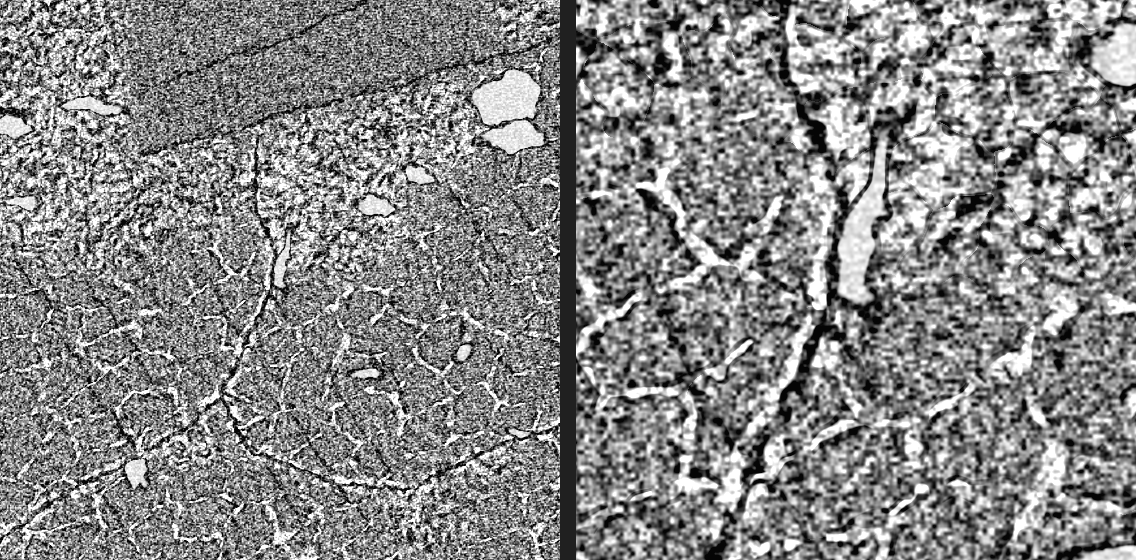
Left: the whole. Right: its middle third, enlarged.
This texture is drawn by a Shadertoy shader. Its source:

```glsl
// Grey micrograph of muscle tissue: grainy fibrils, broken pale seams, dark membranes and vacuoles.

const float FIBRIL_TONE = 0.515, FIBRE_TONE = 0.49, ORGANELLE_TONE = 0.53;
const float PALE = 1.0, LUMEN = 0.90, INK = 0.02;

// Each region is centre.xy, radius.xy
const vec4 ORGANELLES[9] = vec4[9](
    vec4(0.08, 0.87, 0.19, 0.26), vec4(0.15, 0.65, 0.20, 0.14), vec4(0.34, 0.68, 0.14, 0.10),
    vec4(0.59, 0.65, 0.15, 0.16), vec4(0.76, 0.77, 0.13, 0.09), vec4(0.76, 0.08, 0.09, 0.07),
    vec4(0.35, 0.20, 0.07, 0.05), vec4(0.94, 0.97, 0.08, 0.05), vec4(0.86, 0.17, 0.10, 0.03));

const vec4 VACUOLES[12] = vec4[12](
    vec4(0.90, 0.825, 0.060, 0.038), vec4(0.91, 0.757, 0.056, 0.026), vec4(0.25, 0.158, 0.030, 0.027),
    vec4(0.17, 0.81, 0.050, 0.014), vec4(0.04, 0.645, 0.030, 0.014), vec4(0.02, 0.765, 0.034, 0.022),
    vec4(0.74, 0.69, 0.030, 0.015), vec4(0.51, 0.53, 0.010, 0.045), vec4(0.67, 0.64, 0.030, 0.012),
    vec4(0.665, 0.343, 0.026, 0.010), vec4(0.83, 0.37, 0.020, 0.009), vec4(0.92, 0.215, 0.022, 0.009));

// Membrane paths
const vec2 SPINE[6] = vec2[6](vec2(0.46, 0.77), vec2(0.455, 0.635), vec2(0.495, 0.545),
    vec2(0.49, 0.48), vec2(0.44, 0.39), vec2(0.39, 0.285));
const vec2 RIGHT_BRANCH[6] = vec2[6](vec2(0.39, 0.285), vec2(0.455, 0.195), vec2(0.60, 0.14),
    vec2(0.74, 0.13), vec2(0.86, 0.19), vec2(1.02, 0.24));
const vec2 LEFT_BRANCH[6] = vec2[6](vec2(0.39, 0.285), vec2(0.33, 0.235), vec2(0.26, 0.19),
    vec2(0.17, 0.14), vec2(0.08, 0.10), vec2(-0.02, 0.02));

vec2 hash2(vec2 c) {
    c = vec2(dot(c, vec2(127.1, 311.7)), dot(c, vec2(269.5, 183.3)));
    return fract(sin(c) * 43758.5);
}

vec2 noise2(vec2 p) {
    vec2 i = floor(p), f = fract(p);
    f = f * f * (3.0 - 2.0 * f);
    return mix(mix(hash2(i), hash2(i + vec2(1, 0)), f.x),
               mix(hash2(i + vec2(0, 1)), hash2(i + vec2(1, 1)), f.x), f.y);
}

// Cellular noise: x is the gap to the cell border, y a random value per cell
vec2 cells(vec2 p) {
    vec2 base = floor(p);
    float nearest = 9.0, second = 9.0, id = 0.0;
    for (int y = -1; y <= 1; y++)
    for (int x = -1; x <= 1; x++) {
        vec2 c = base + vec2(x, y), h = hash2(c);
        float d = length(c + 0.1 + 0.8 * h - p);
        if (d < nearest) { second = nearest; nearest = d; id = h.x; }
        else second = min(second, d);
    }
    return vec2(second - nearest, id);
}

float ellipseDist(vec2 p, vec4 e) {
    return (length((p - e.xy) / e.zw) - 1.0) * min(e.z, e.w);
}

float pathDist(vec2 p, vec2 path[6]) {
    float d = 9.0;
    for (int i = 0; i < 5; i++) {
        vec2 a = p - path[i], b = path[i + 1] - path[i];
        d = min(d, length(a - b * clamp(dot(a, b) / dot(b, b), 0.0, 1.0)));
    }
    return d;
}

float stroke(float d, float width) {
    return 1.0 - smoothstep(width * 0.4, width, abs(d));
}

vec2 turn(vec2 p, float angle) {
    float c = cos(angle), s = sin(angle);
    return vec2(c * p.x + s * p.y, c * p.y - s * p.x);
}

void mainImage(out vec4 fragColor, in vec2 fragCoord) {
    vec2 p = fragCoord / iResolution.xy;
    vec2 rough = noise2(p * 100.0) - 0.5;
    vec2 w = p + 0.016 * (noise2(p * 14.0) - 0.5) + 0.008 * rough;
    vec2 speck = noise2(p * 115.0 + 31.0);
    float grain = noise2(p * 300.0).x + noise2(p * 430.0 + 7.0).y - 1.0;

    // Region masks
    float lowerEdge = w.y - 0.73 - 0.28 * (w.x - 0.28);
    float upperEdge = w.y - 0.83 - 0.42 * (w.x - 0.25);
    float corner = 1.0 - smoothstep(-0.01, 0.01, ellipseDist(w, ORGANELLES[7]));
    float fibre = smoothstep(-0.004, 0.004, lowerEdge) * smoothstep(0.20, 0.26, w.x) * (1.0 - corner);
    float regionDist = 9.0, lumen = 9.0;
    for (int i = 0; i < 9; i++) regionDist = min(regionDist, ellipseDist(w, ORGANELLES[i]));
    vec2 ragged = w + 0.028 * (noise2(p * 32.0) - 0.5);
    for (int i = 0; i < 12; i++) lumen = min(lumen, ellipseDist(ragged, VACUOLES[i]));
    float organelle = (1.0 - smoothstep(-0.03, 0.02, regionDist)) * (1.0 - fibre);
    float muscle = (1.0 - organelle) * (1.0 - fibre);

    // Fibrils with oblique dark bands and beaded pale seams
    vec2 fibril = cells(turn(w, 0.5) * vec2(9.5, 15.0));
    float tone = mix(FIBRIL_TONE, FIBRE_TONE, fibre);
    float bandPhase = fract(dot(w, vec2(0.84, 0.54)) * 11.0 + 0.2 * fibril.y) - 0.5;
    float band = stroke(bandPhase, 0.045) * smoothstep(0.35, 0.6, noise2(p * 9.0).x);
    tone -= 0.28 * band * muscle;
    float seam = stroke(fibril.x, 0.095);
    float bead = smoothstep(0.38, 0.58, speck.x);
    tone -= 0.28 * stroke(fibril.x - 0.13, 0.07) * bead * muscle;
    tone = mix(tone, PALE, seam * bead * muscle);
    tone = mix(tone, INK, 0.5 * seam * smoothstep(0.5, 0.7, speck.y) * fibre);

    // Crowded organelles: patches of embossed folds, paler next to the vacuoles
    vec2 vesicle = cells(w * 26.0);
    vec2 foldPos = turn(w, 0.7 + 2.4 * (vesicle.y - 0.5)) * vec2(85.0, 150.0);
    float fold = noise2(foldPos).x - noise2(foldPos + vec2(0.3, 1.0)).x;
    float lift = 0.22 * exp(-45.0 * max(lumen, 0.0));
    float clutter = ORGANELLE_TONE + lift + 0.85 * fold;
    clutter = mix(clutter, PALE, 0.7 * smoothstep(0.64, 0.78, speck.y + 0.5 * lift));
    clutter = mix(clutter, INK, 0.35 * stroke(vesicle.x, 0.12));
    tone = mix(tone, clamp(clutter, INK, PALE), organelle);

    // Membranes with pale clefts beside them
    float membrane = min(pathDist(w, SPINE), min(pathDist(w, RIGHT_BRANCH), pathDist(w, LEFT_BRANCH)));
    tone = mix(tone, PALE, stroke(membrane - 0.008, 0.006) * smoothstep(0.42, 0.62, speck.y));
    float sheath = min(abs(lowerEdge), abs(upperEdge) + 0.0006);
    float sheathInk = stroke(sheath, 0.0048) * smoothstep(0.22, 0.27, w.x);
    float broken = 0.45 + 0.5 * smoothstep(0.25, 0.55, speck.x);
    tone = mix(tone, INK, broken * max(sheathInk, stroke(membrane, 0.0044)));

    // Vacuoles with a dark rim, and one dense smear
    float inside = 1.0 - smoothstep(-0.002, 0.001, lumen);
    tone = mix(tone, INK, 0.7 * stroke(lumen - 0.002, 0.0035));
    tone = mix(tone, LUMEN, inside);
    float smear = ellipseDist(w, vec4(0.015, 0.80, 0.032, 0.008));
    tone = mix(tone, INK, 1.0 - smoothstep(-0.004, 0.004, smear));

    tone += grain * mix(0.73, 0.20, inside);
    fragColor = vec4(vec3(clamp(tone, 0.02, 1.0)), 1.0);
}
```
